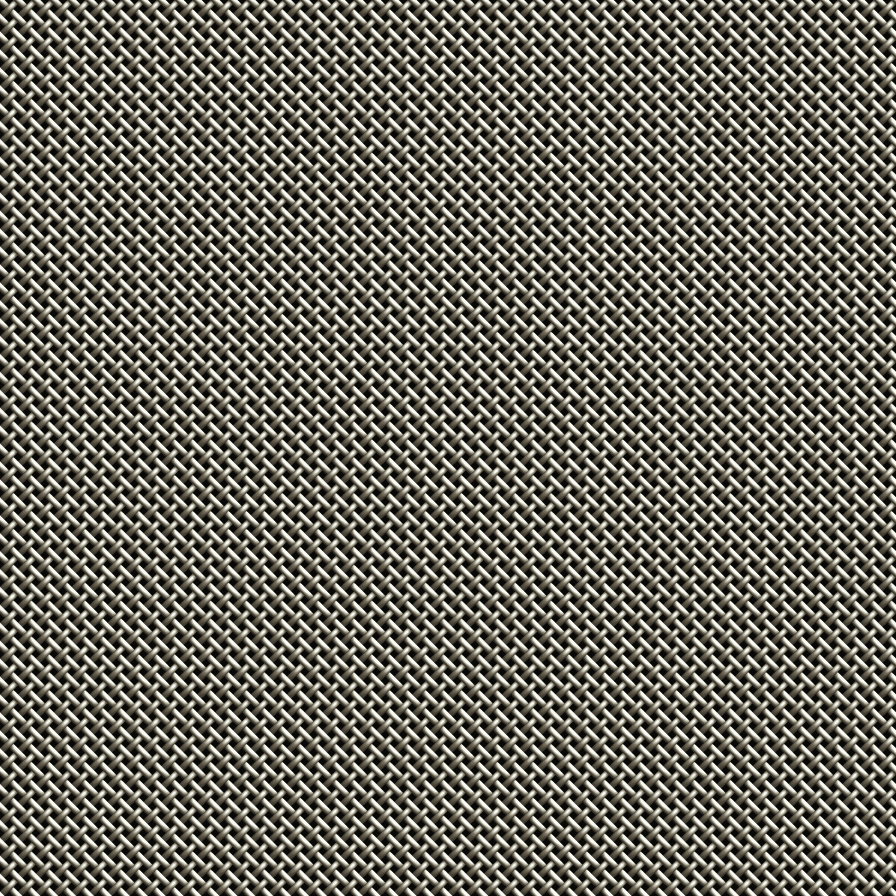
A three.js fragment shader for this texture:

```glsl
// Diagonal plain-weave mesh of polished wire over a black ground.
varying vec2 vUv;

const float PI = 3.14159265;
const float REPEATS = 50.0;      // weave cells across and down
const float RADIUS = 0.26;       // wire radius, in wire spacings
const float SOFT = 0.06;         // edge softness, in wire spacings
const float BEND = 0.17;         // rise of a wire over a crossing
const float FALLING_GAIN = 1.12; // brightness of the falling wires
const float RISING_GAIN = 0.86;  // brightness of the rising wires

const vec3 GROUND = vec3(0.03, 0.03, 0.025);
const vec3 UMBER  = vec3(0.25, 0.23, 0.19);
const vec3 BRONZE = vec3(0.42, 0.39, 0.32);
const vec3 SILVER = vec3(0.76, 0.76, 0.70);
const vec3 SHINE  = vec3(0.98, 0.98, 0.96);

float hash(vec2 p) {
  return fract(sin(dot(p, vec2(127.1, 311.7))) * 43758.5453);
}

// Metal colour from dark edge to highlight
vec3 metal(float tone) {
  vec3 c = mix(GROUND, UMBER, smoothstep(0.0, 0.2, tone));
  c = mix(c, BRONZE, smoothstep(0.2, 0.4, tone));
  c = mix(c, SILVER, smoothstep(0.38, 0.72, tone));
  return mix(c, SHINE, smoothstep(0.66, 0.88, tone));
}

// Brightness of a round wire; offset is -1 to 1 across it
float wireTone(float offset, float height, float slope, vec2 across, vec2 along) {
  float t = clamp(offset, -1.0, 1.0);
  float z = sqrt(1.0 - t * t);
  vec3 normal = normalize(vec3(across * t - along * slope * z, z + 0.001));
  vec3 light = normalize(vec3(0.35, 0.5, 0.8));
  float diffuse = max(dot(normal, light), 0.0);
  float shadow = mix(0.6, 1.0, smoothstep(-0.9, 0.2, height));
  return shadow * (0.13 + 0.56 * smoothstep(0.0, 1.0, diffuse) + 0.4 * pow(diffuse, 10.0));
}

// Colour in rgb, coverage in a
vec4 wire(float dist, float phase, float gain, vec2 across, vec2 along) {
  float height = cos(PI * phase);
  float slope = -BEND * PI * sin(PI * phase);
  float tone = gain * wireTone(dist / RADIUS, height, slope, across, along);
  float cover = 1.0 - smoothstep(RADIUS - SOFT, RADIUS + SOFT, abs(dist));
  return vec4(metal(tone), cover);
}

void main() {
  // Axes along the two wire directions, with the nearest crossing
  vec2 p = REPEATS * vec2(vUv.x + vUv.y, vUv.x - vUv.y);
  vec2 crossing = floor(p + 0.5);
  vec2 d = p - crossing;

  // Wrapped crossing number gives small changes in brightness
  vec2 id = mod(vec2(crossing.x + crossing.y, crossing.x - crossing.y), 2.0 * REPEATS);
  float grain = 0.06 * (hash(id) - 0.5);

  vec2 rising = vec2(0.7071, 0.7071);
  vec2 falling = vec2(0.7071, -0.7071);
  float phaseA = p.y + crossing.x;
  float phaseB = p.x + crossing.y + 1.0;
  vec4 wireA = wire(d.x, phaseA, FALLING_GAIN + grain, rising, falling);
  vec4 wireB = wire(d.y, phaseB, RISING_GAIN + grain, falling, rising);

  // Alternate which wire passes over
  bool aOver = mod(crossing.x + crossing.y, 2.0) < 0.5;
  vec4 upper = aOver ? wireA : wireB;
  vec4 lower = aOver ? wireB : wireA;
  vec3 color = mix(GROUND, lower.rgb, lower.a);
  color = mix(color, upper.rgb, upper.a);

  gl_FragColor = vec4(clamp(color, 0.0, 1.0), 1.0);
}
```
